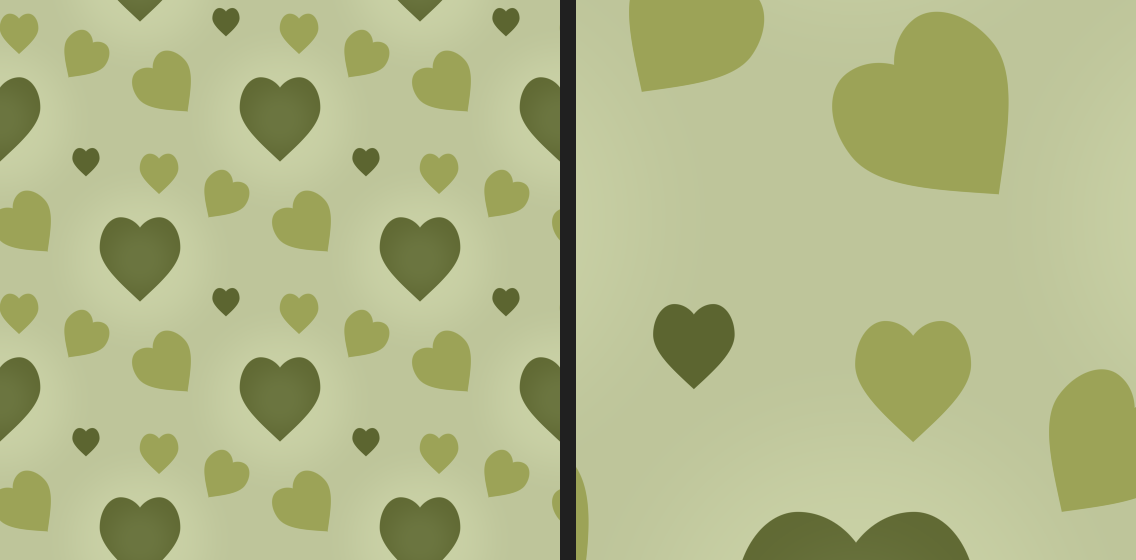
Left: the whole. Right: its middle third, enlarged.
Give the GLSL for this pattern, as a Shadertoy shader.

```glsl
// Heart of unit width with its tip at the origin; negative inside
float heartDistance(vec2 p) {
    p.x = abs(p.x);

    // Flanks: a cubic from the pointed tip to the widest height
    if (p.y < 0.67) {
        float s = max(p.y / 0.67, -0.5);
        float halfWidth = 0.5 * s * (1.434 + s * (0.132 - 0.566 * s));
        return (p.x - halfWidth) * mix(0.7, 1.0, clamp(s, 0.0, 1.0));
    }

    // Lobes: an ellipse, wider on the side facing the notch
    vec2 radii = vec2(p.x < 0.24 ? 0.32 : 0.26, 0.375);
    vec2 q = (p - vec2(0.24, 0.67)) / radii;
    float k = max(length(q), 0.001);
    return k * (k - 1.0) / max(length(q / radii), 0.0001);
}

// Offset from the nearest copy of a point in a unit cell
vec2 wrapOffset(vec2 p, vec2 center) {
    return fract(p - center + 0.5) - 0.5;
}

// Coverage of a heart repeated at the corner and middle of each cell
float heartMask(vec2 p, vec2 tip, float width, float angle, float pixel) {
    float c = cos(angle), s = sin(angle);
    mat2 turn = mat2(c, -s, s, c);
    float d = 1.0;
    for (int i = 0; i < 2; i++) {
        vec2 q = turn * wrapOffset(p, tip + 0.5 * float(i));
        d = min(d, width * heartDistance(q / width));
    }
    return 1.0 - smoothstep(-0.7 * pixel, 0.7 * pixel, d);
}

void mainImage(out vec4 fragColor, in vec2 fragCoord) {
    // Two cells across and down
    vec2 p = 2.0 * fragCoord / iResolution.xy;
    float pixel = 2.0 / min(iResolution.x, iResolution.y);

    // Pale ground with a soft halo around each large dark heart
    vec2 bigTip = vec2(0.5, 0.923);
    vec2 bigCenter = bigTip + vec2(0.0, 0.15);
    float radius = min(length(wrapOffset(p, bigCenter)),
                       length(wrapOffset(p, bigCenter + 0.5)));
    float halo = 1.0 - smoothstep(0.12, 0.34, radius);
    vec3 color = mix(vec3(0.745, 0.773, 0.605), vec3(0.785, 0.815, 0.645), halo);

    // Light hearts: upright, leaning right, leaning left
    float light = heartMask(p, vec2(0.568, 0.307), 0.138, 0.0, pixel);
    light = max(light, heartMask(p, vec2(0.745, 0.224), 0.165, -0.61, pixel));
    light = max(light, heartMask(p, vec2(0.170, 0.102), 0.216, 0.68, pixel));
    color = mix(color, vec3(0.61, 0.64, 0.34), light);

    // Small dark hearts
    float small = heartMask(p, vec2(0.307, 0.370), 0.097, 0.0, pixel);
    color = mix(color, vec3(0.36, 0.395, 0.19), small);

    // Large dark hearts, slightly brighter in the middle
    vec3 bigColor = mix(vec3(0.42, 0.46, 0.25), vec3(0.38, 0.415, 0.205),
                        smoothstep(0.03, 0.17, radius));
    color = mix(color, bigColor, heartMask(p, bigTip, 0.288, 0.0, pixel));

    fragColor = vec4(color, 1.0);
}
```
